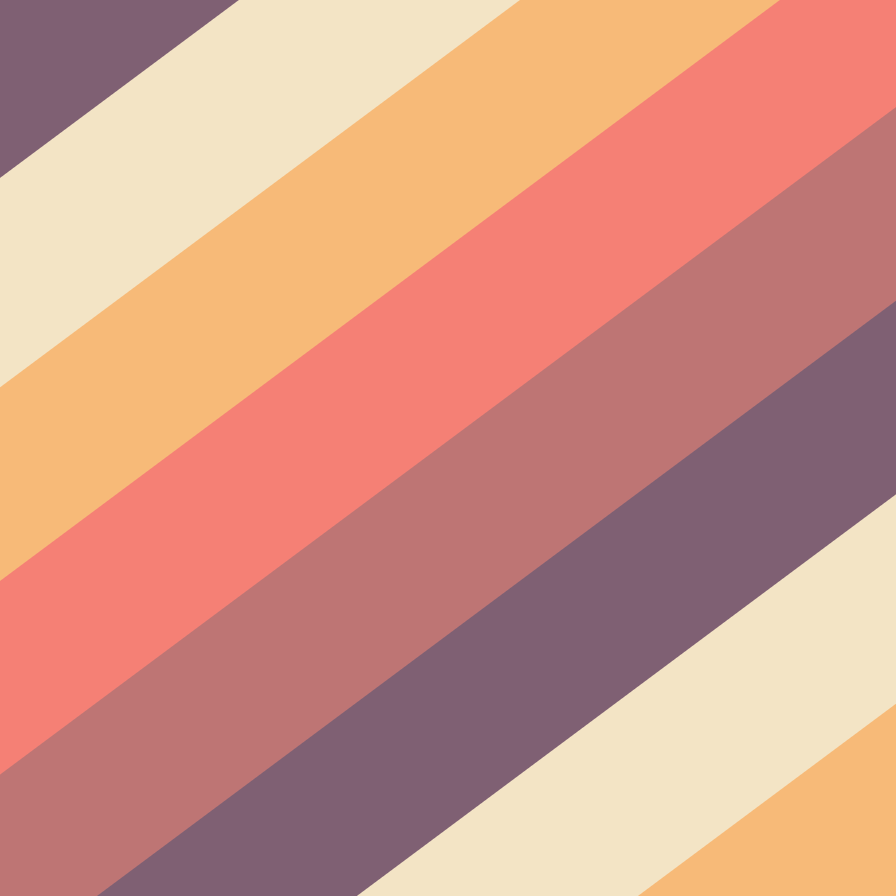
A WebGL 2 fragment shader for this pattern:

```glsl
#version 300 es
precision highp float;
// Flat diagonal stripes in five warm colours, rising to the right.
// A skewed coordinate is wrapped to one period, then each stripe is
// painted over the previous one past its smoothed edge.

#define SLOPE 0.745        // rise of the stripes per unit across
#define FIRST_EDGE 0.1986  // top of the first cream stripe on the left side
#define CREAM_WIDTH 0.2337 // vertical extent of the cream stripe
#define BAND_WIDTH 0.2161  // vertical extent of each other stripe

uniform vec2 u_resolution;
out vec4 fragColor;

const vec3 CREAM  = vec3(0.953, 0.894, 0.773);
const vec3 ORANGE = vec3(0.969, 0.729, 0.471);
const vec3 CORAL  = vec3(0.961, 0.502, 0.459);
const vec3 ROSE   = vec3(0.745, 0.459, 0.455);
const vec3 PLUM   = vec3(0.498, 0.376, 0.451);

// Colour at a distance measured down from the middle of a cream stripe
vec3 stripeColour(float phase, float pixel) {
    vec3 bands[5] = vec3[5](ORANGE, CORAL, ROSE, PLUM, CREAM);
    vec3 colour = CREAM;
    for (int i = 0; i < 5; i++) {
        float edge = 0.5 * CREAM_WIDTH + float(i) * BAND_WIDTH;
        float coverage = clamp((phase - edge) / pixel + 0.5, 0.0, 1.0);
        colour = mix(colour, bands[i], coverage);
    }
    return colour;
}

void main() {
    vec2 uv = gl_FragCoord.xy / u_resolution;

    // Skewed depth below the top edge, constant along each stripe
    float depth = 1.0 - uv.y + SLOPE * uv.x;
    float pixel = length(vec2(SLOPE, 1.0) / u_resolution);

    // Wrap inside the cream stripe, so no edge falls on the seam
    float period = CREAM_WIDTH + 4.0 * BAND_WIDTH;
    float phase = mod(depth - FIRST_EDGE - 0.5 * CREAM_WIDTH, period);

    fragColor = vec4(stripeColour(phase, pixel), 1.0);
}
```
